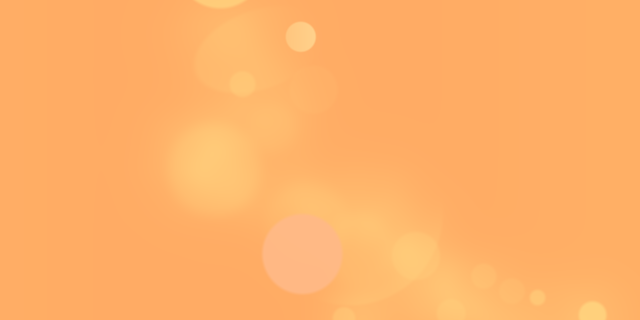
This background is drawn by a Shadertoy shader. Its source:

```glsl
// Positions and radii are in canvas heights
const vec3 BASE = vec3(1.0, 0.672, 0.392);
const vec3 EDGE_TINT = vec3(1.0, 0.690, 0.398);
const vec3 GOLD = vec3(1.0, 0.850, 0.510);
const vec3 PINK = vec3(1.0, 0.725, 0.525);
const vec3 CREAM = vec3(1.0, 0.815, 0.540);
const vec3 PINK_DISC = vec3(0.945, 0.206, 0.125);
const vec3 CREAM_DISC = vec3(0.940, 0.885, 0.047);
const vec3 ARC = vec3(1.094, 0.336, 0.290);
const float SOFTNESS = 0.007;
const float VEIL_SOFTNESS = 0.030;
const float MOTTLE_SCALE = 7.0;
const float MOTTLE_AMOUNT = 0.35;

// Wide glows: centre, spread, strength
const int GLOW_COUNT = 11;
const vec4 GLOWS[GLOW_COUNT] = vec4[](
    vec4(0.64, 0.50, 0.140, 0.46),
    vec4(0.75, 0.42, 0.110, 0.14),
    vec4(0.83, 0.64, 0.140, 0.28),
    vec4(0.72, 0.88, 0.160, 0.26),
    vec4(0.95, 0.36, 0.130, 0.26),
    vec4(1.17, 0.28, 0.165, 0.42),
    vec4(1.27, 0.22, 0.060, 0.24),
    vec4(1.38, 0.08, 0.130, 0.50),
    vec4(1.12, 0.00, 0.100, 0.32),
    vec4(1.58, 0.00, 0.140, 0.32),
    vec4(1.83, 0.00, 0.120, 0.28)
);

// Soft-edged veils of light: centre, radius, strength
const int VEIL_COUNT = 4;
const vec4 VEILS[VEIL_COUNT] = vec4[](
    vec4(0.670, 0.470, 0.145, 0.15),
    vec4(0.850, 0.600, 0.075, 0.07),
    vec4(0.960, 0.300, 0.130, 0.08),
    vec4(1.120, 0.220, 0.110, 0.08)
);

// Lens discs: centre, radius, strength
const int DISC_COUNT = 10;
const vec4 DISCS[DISC_COUNT] = vec4[](
    vec4(0.688, 1.112, 0.138, 0.66),
    vec4(0.758, 0.737, 0.040, 0.32),
    vec4(0.980, 0.720, 0.075, 0.08),
    vec4(1.300, 0.200, 0.075, 0.22),
    vec4(1.410, 0.020, 0.045, 0.24),
    vec4(1.512, 0.137, 0.039, 0.18),
    vec4(1.600, 0.090, 0.040, 0.14),
    vec4(1.680, 0.070, 0.024, 0.46),
    vec4(1.852, 0.015, 0.043, 0.72),
    vec4(1.075, 0.005, 0.035, 0.32)
);

vec2 gradient(vec2 cell) {
    float angle = 6.2832 * fract(sin(dot(cell, vec2(127.1, 311.7))) * 4375.85);
    return vec2(cos(angle), sin(angle));
}

float gradientNoise(vec2 p) {
    vec2 cell = floor(p), f = fract(p);
    vec2 u = f * f * f * (f * (f * 6.0 - 15.0) + 10.0);
    float a = dot(gradient(cell), f);
    float b = dot(gradient(cell + vec2(1, 0)), f - vec2(1, 0));
    float c = dot(gradient(cell + vec2(0, 1)), f - vec2(0, 1));
    float d = dot(gradient(cell + vec2(1, 1)), f - vec2(1, 1));
    return mix(mix(a, b, u.x), mix(c, d, u.x), u.y);
}

float discMask(vec2 p, vec2 centre, float radius, float softness) {
    return 1.0 - smoothstep(-softness, softness, length(p - centre) - radius);
}

// Faint tilted oval, fading towards its right end
float ovalMask(vec2 p) {
    vec2 d = mat2(0.94, -0.34, 0.34, 0.94) * (p - vec2(0.81, 0.845));
    float oval = length(d / vec2(0.215, 0.125));
    return (1.0 - smoothstep(0.92, 1.04, oval)) * smoothstep(0.25, -0.2, d.x);
}

void mainImage(out vec4 fragColor, in vec2 fragCoord) {
    vec2 p = fragCoord / iResolution.y;
    p.x *= 2.0 * iResolution.y / iResolution.x;

    // Flat warm ground, slightly lighter towards the sides
    float side = max(smoothstep(0.35, 0.0, p.x) * 0.4, smoothstep(1.3, 2.0, p.x) * 0.8);
    vec3 color = mix(BASE, EDGE_TINT, side);

    // Blurred light, gently mottled
    float light = 0.0;
    for (int i = 0; i < GLOW_COUNT; i++) {
        vec2 d = (p - GLOWS[i].xy) / GLOWS[i].z;
        light += GLOWS[i].w * exp(-dot(d, d));
    }
    light *= 1.0 + MOTTLE_AMOUNT * gradientNoise(p * MOTTLE_SCALE);
    for (int i = 0; i < VEIL_COUNT; i++) {
        light += VEILS[i].w * discMask(p, VEILS[i].xy, VEILS[i].z, VEIL_SOFTNESS);
    }
    light += 0.16 * ovalMask(p);

    // Large disc whose rim shows only at the lower right
    float rim = length(p - ARC.xy) - ARC.z;
    float lowerRight = smoothstep(0.12, 0.26, dot(p - ARC.xy, vec2(0.6, -0.8)));
    light += 0.14 * lowerRight * smoothstep(-0.12, 0.0, rim)
        * (1.0 - smoothstep(-SOFTNESS, SOFTNESS, rim));
    color = mix(color, GOLD, min(light, 0.74));

    // Small gold discs
    for (int i = 0; i < DISC_COUNT; i++) {
        vec4 disc = DISCS[i];
        color = mix(color, GOLD, disc.w * discMask(p, disc.xy, disc.z, SOFTNESS));
    }

    // Cream and pink discs over the light
    float creamShade = clamp(0.85 + 4.0 * (p.x - CREAM_DISC.x), 0.0, 1.0);
    color = mix(color, CREAM, creamShade * discMask(p, CREAM_DISC.xy, CREAM_DISC.z, 0.004));
    color = mix(color, PINK, 0.95 * discMask(p, PINK_DISC.xy, PINK_DISC.z, SOFTNESS));
    fragColor = vec4(color, 1.0);
}
```
